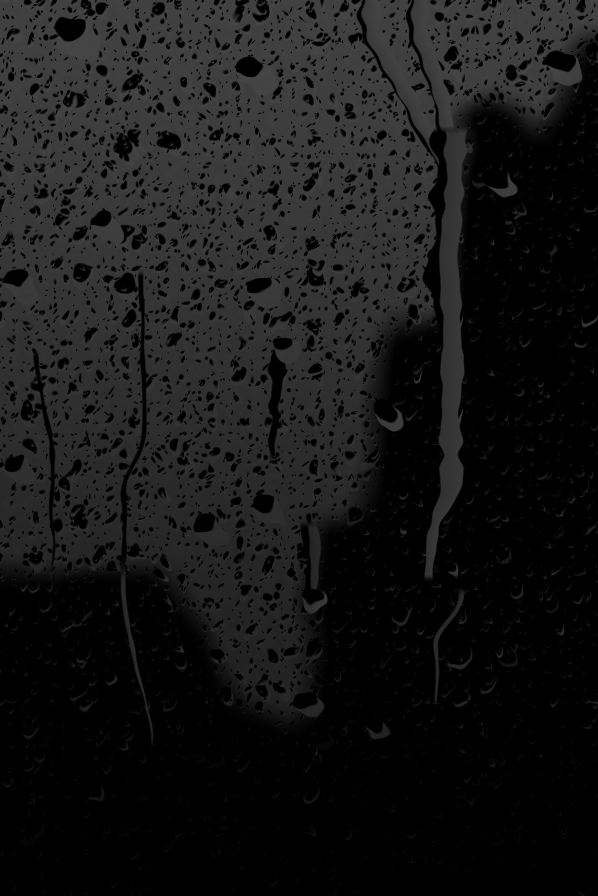
Give the GLSL for this texture, as a Shadertoy shader.

```glsl
// Rain on a window at dusk: a soft grey sky behind a blurred black skyline.
// Beads come from jittered grids of shrinking size, each an inverted lens
// (dark on top, lit below); rivulets are tapering bands along curved paths.

const int BEAD_LAYERS = 6;
const int LARGE_BEADS = 15;

float hash(vec2 p) {
    return fract(sin(dot(p, vec2(127.1, 311.7))) * 43758.5453);
}

float noise(vec2 p) {
    vec2 i = floor(p), f = fract(p);
    f = f * f * (3.0 - 2.0 * f);
    return mix(mix(hash(i), hash(i + vec2(1, 0)), f.x),
               mix(hash(i + vec2(0, 1)), hash(i + vec2(1, 1)), f.x), f.y);
}

// Height of the black silhouette, left to right
float skyline(float x) {
    float h = 0.362;
    h -= 0.165 * smoothstep(0.17, 0.285, x);
    h += 0.225 * smoothstep(0.335, 0.36, x);
    h += 0.215 * smoothstep(0.395, 0.44, x);
    h += 0.245 * smoothstep(0.492, 0.52, x);
    h -= 0.03 * smoothstep(0.56, 0.61, x);
    h += 0.11 * smoothstep(0.60, 0.66, x);
    return h;
}

// Sky visibility, blurred sideways as well as vertically
float skyMask(vec2 p) {
    float sum = 0.0;
    for (int i = -4; i <= 4; i++) {
        float x = p.x + float(i) * 0.004;
        sum += smoothstep(-0.018, 0.022, p.y - skyline(x));
    }
    return sum / 9.0;
}

// Lens of unit radius: lit where it leaves a dark disc shifted upward
float bead(float shade, vec2 q, float lift, float glow, float blur) {
    float body = 1.0 - smoothstep(1.0 - blur, 1.0 + blur, length(q));
    float rim = length(q - vec2(-0.45 * lift, lift));
    float lit = smoothstep(1.0 - blur, 1.0 + blur, rim);
    return mix(shade, glow * lit, body);
}

// One grid of scattered beads, at most one in each cell
float beadLayer(float shade, vec2 p, float cell, float seed, float sky,
                float glow, float soft) {
    vec2 g = p / cell + seed * vec2(3.7, 5.3);
    vec2 id = floor(g) + seed * 17.0;
    float size = hash(id + 2.3);
    float present = step(hash(id), mix(0.42, 0.74, sky));
    vec2 jitter = vec2(hash(id + 4.1), hash(id + 7.7)) - 0.5;
    vec2 q = fract(g) - 0.5 - 0.42 * jitter;
    q.x += q.y * (hash(id + 9.2) - 0.5) * 1.2;
    float radius = mix(0.09, 0.25, size * size);
    q /= radius * vec2(mix(0.65, 1.1, hash(id + 5.9)), 1.25);
    float spark = mix(hash(id + 8.4), 1.0, sky);
    float lift = mix(0.35, 0.65 + 0.5 * jitter.x, sky);
    float blur = min(soft / (radius * cell), 0.6);
    return mix(shade, bead(shade, q, lift, glow * spark, blur), present);
}

// Band around the path x, with a black rim on its left side
float rivulet(float shade, vec2 p, float x, float low, float high,
              float width, float rim, float glow, float soft) {
    float span = smoothstep(low, low + 0.01, p.y)
               * (1.0 - smoothstep(high - 0.01, high, p.y));
    float taper = mix(0.35, 1.0, smoothstep(low, low + 0.14, p.y));
    float w = width * taper * (0.65 + 0.7 * noise(vec2(x * 3.0, p.y * 65.0)));
    float d = p.x - x - 0.006 * (noise(vec2(low * 90.0, p.y * 28.0)) - 0.5);
    float edge = rim * noise(vec2(high * 70.0, p.y * 45.0)) * 1.6;
    float shadow = 1.0 - smoothstep(-soft, soft, abs(d + w) - edge);
    float body = 1.0 - smoothstep(-soft, soft, abs(d) - w);
    float relief = 0.88 + 0.12 * smoothstep(-w, w, d);
    shade *= 1.0 - shadow * span * step(0.0001, rim);
    return mix(shade, glow * relief, body * span);
}

void mainImage(out vec4 fragColor, in vec2 fragCoord) {
    vec2 p = fragCoord / iResolution.y;
    float soft = 1.0 / iResolution.y;

    // Sky gradient and silhouette
    vec2 drift = vec2(noise(p * 18.0), noise(p * 18.0 + 40.0)) - 0.5;
    float sky = skyMask(p + 0.018 * drift);
    float air = mix(0.13, 0.255, smoothstep(0.15, 1.05, p.y));
    air += 0.012 * (noise(p * 160.0) - 0.5);
    float shade = air * sky;
    float glow = mix(mix(0.05, 0.24, smoothstep(0.0, 0.4, p.y)), air + 0.02, sky);

    // Scattered beads, large to fine, on an irregular glass surface
    vec2 ripple = vec2(noise(p * 75.0), noise(p * 75.0 + 31.0)) - 0.5;
    vec2 glass = p + 0.008 * ripple;
    for (int i = 0; i < BEAD_LAYERS; i++) {
        float layer = float(i);
        float cell = 0.052 * pow(0.74, layer);
        shade = beadLayer(shade, glass, cell, layer + 1.0, sky, glow, soft);
    }

    // Thin trails: dark over the sky, pale over the silhouette
    float thread = mix(0.17, 0.0, sky);
    float leftX = 0.137 + 0.022 * smoothstep(0.44, 0.52, p.y)
                + 0.03 * (1.0 - smoothstep(0.18, 0.35, p.y));
    shade = rivulet(shade, p, leftX, 0.165, 0.70, 0.0024, 0.0, thread, soft);
    float farX = 0.058 - 0.02 * smoothstep(0.49, 0.61, p.y);
    shade = rivulet(shade, p, farX, 0.35, 0.61, 0.0025, 0.0, thread, soft);
    shade = rivulet(shade, glass, 0.302 + 0.1 * (p.y - 0.49), 0.485, 0.62, 0.006, 0.004, 0.0, soft);
    shade = rivulet(shade, p, 0.349, 0.32, 0.42, 0.008, 0.006, 0.16, soft);

    // Main rivulet: two strands join, run down, then break into a thread
    float strandA = 0.414 + 0.085 * (1.0 - smoothstep(0.78, 1.0, p.y));
    float strandB = 0.468 + 0.037 * (1.0 - smoothstep(0.82, 1.0, p.y));
    float trunk = 0.503 - 0.024 * (1.0 - smoothstep(0.39, 0.46, p.y))
                + 0.006 * smoothstep(0.74, 0.84, p.y);
    float tail = 0.489 + 0.025 * smoothstep(0.28, 0.335, p.y);
    shade = rivulet(shade, p, strandA, 0.78, 1.02, 0.009, 0.004, air + 0.01, soft);
    shade = rivulet(shade, p, strandB, 0.78, 1.02, 0.008, 0.004, air + 0.01, soft);
    float rim = 0.013 * smoothstep(0.58, 0.68, p.y);
    shade = rivulet(shade, p, trunk, 0.35, 0.86, 0.0105, rim, 0.22, soft);
    shade = rivulet(shade, p, tail, 0.21, 0.345, 0.0035, 0.0, 0.17, soft);

    // Large beads: centre and radius
    vec3 large[LARGE_BEADS] = vec3[LARGE_BEADS](
        vec3(0.087, 0.955, 0.024), vec3(0.287, 0.915, 0.020), vec3(0.630, 0.922, 0.020),
        vec3(0.557, 0.797, 0.017), vec3(0.433, 0.537, 0.016), vec3(0.345, 0.213, 0.015),
        vec3(0.420, 0.189, 0.014), vec3(0.350, 0.331, 0.013), vec3(0.235, 0.406, 0.018),
        vec3(0.300, 0.431, 0.017), vec3(0.320, 0.609, 0.016), vec3(0.296, 0.674, 0.018),
        vec3(0.120, 0.746, 0.018), vec3(0.023, 0.680, 0.018), vec3(0.020, 0.475, 0.016));
    for (int i = 0; i < LARGE_BEADS; i++) {
        vec3 b = large[i];
        vec2 q = (glass - b.xy) / b.z;
        q.x += 0.35 * q.y;
        float lift = mix(0.5, 0.95, sky);
        shade = bead(shade, q, lift, glow, soft / b.z);
    }

    fragColor = vec4(vec3(clamp(shade, 0.0, 1.0)), 1.0);
}
```
